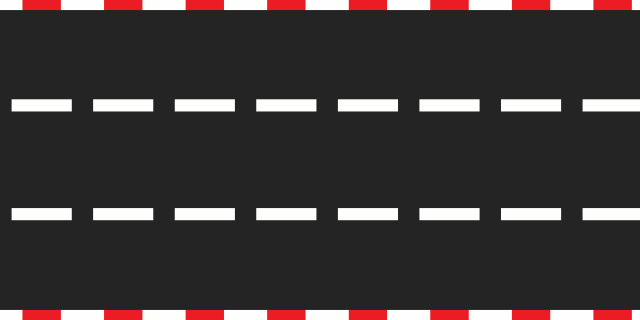
Reproduce this pattern procedurally as a WebGL 1 fragment shader.

```glsl
precision highp float;
// Three-lane asphalt road with two dashed lane lines and red and white kerbs.

uniform vec2 u_resolution;

// Lengths are fractions of the canvas height.
#define PERIOD 0.2549
#define FIRST_CENTER 0.1302
#define DASH_HALF vec2(0.0940, 0.0190)
#define RED_HALF_WIDTH 0.0600
#define KERB_HEIGHT 0.0315
#define LOWER_LINE_Y 0.3307
#define UPPER_LINE_Y 0.6706
#define EDGE_BLUR 0.0030
#define ASPHALT vec3(0.140, 0.140, 0.140)
#define WHITE vec3(0.995, 0.995, 0.990)
#define RED vec3(0.925, 0.110, 0.140)

// Coverage of a band of the given half width, from the distance to its middle.
float band(float offset, float halfWidth, float blur) {
  return 1.0 - smoothstep(-0.5 * blur, 0.5 * blur, abs(offset) - halfWidth);
}

void main() {
  vec2 p = gl_FragCoord.xy / u_resolution.y;
  float blur = max(EDGE_BLUR, 1.2 / u_resolution.y);

  // Signed distance along the road to the nearest repeat center
  float along = (fract((p.x - FIRST_CENTER) / PERIOD + 0.5) - 0.5) * PERIOD;

  // Dashed lane lines
  float lines = max(band(p.y - LOWER_LINE_Y, DASH_HALF.y, blur),
                    band(p.y - UPPER_LINE_Y, DASH_HALF.y, blur));
  float dashes = lines * band(along, DASH_HALF.x, blur);
  vec3 color = mix(ASPHALT, WHITE, dashes);

  // Kerbs along both borders, with red blocks on white
  float road = band(p.y - 0.5, 0.5 - KERB_HEIGHT, blur);
  vec3 kerb = mix(WHITE, RED, band(along, RED_HALF_WIDTH, blur));
  color = mix(kerb, color, road);

  gl_FragColor = vec4(color, 1.0);
}
```
